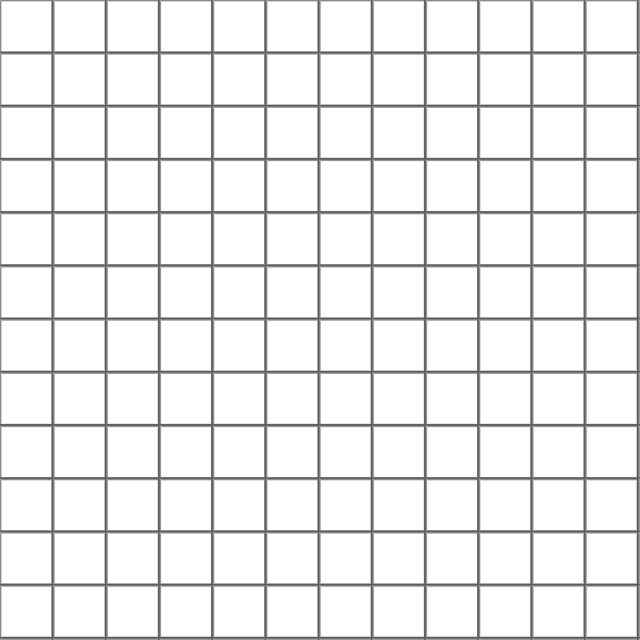
Reproduce this pattern procedurally as a Shadertoy shader.

```glsl
// A white sheet ruled into 12 by 12 square cells by thin bevelled grey lines.
// Each line is a dark strip beside a paler one, built from the signed offset
// to the nearest ruling; the paler strips thin out where two lines cross.

const float PITCH = 0.08314;         // distance between rulings
const float FIRST_LINE = -0.0004;    // the first ruling sits on the canvas edge
const float DARK_START = -0.0024;
const float DARK_END = 0.0005;
const float PALE_END = 0.0026;
const float EDGE_SOFTNESS = 0.0012;

const float PAPER_GREY = 1.0;
const float DARK_INK = 0.64;
const float PALE_INK = 0.44;
const float CROSSING_FADE = 0.25;

// Signed offset from the nearest ruling on each axis
vec2 offsetFromLine(vec2 p, float pitch, float origin) {
    return (fract((p - origin) / pitch + 0.5) - 0.5) * pitch;
}

// Soft-edged strip between two offsets, for both axes at once
vec2 strip(vec2 d, float start, float end, vec2 soft) {
    return smoothstep(start - soft, start + soft, d)
         - smoothstep(end - soft, end + soft, d);
}

// Ink strength of the ruled lines
float gridInk(vec2 d, vec2 soft) {
    vec2 dark = strip(d, DARK_START, DARK_END, soft);
    vec2 pale = strip(d, DARK_END, PALE_END, soft);
    vec2 ink = dark * DARK_INK + pale * PALE_INK;
    float crossing = pale.x * pale.y;
    return max(ink.x, ink.y) * (1.0 - CROSSING_FADE * crossing);
}

void mainImage(out vec4 fragColor, in vec2 fragCoord) {
    vec2 uv = fragCoord / iResolution.xy;
    vec2 soft = max(vec2(EDGE_SOFTNESS), 0.6 / iResolution.xy);

    // Rulings are counted from the upper left corner
    vec2 p = vec2(uv.x, 1.0 - uv.y);
    vec2 d = offsetFromLine(p, PITCH, FIRST_LINE);

    fragColor = vec4(vec3(PAPER_GREY - gridInk(d, soft)), 1.0);
}
```
